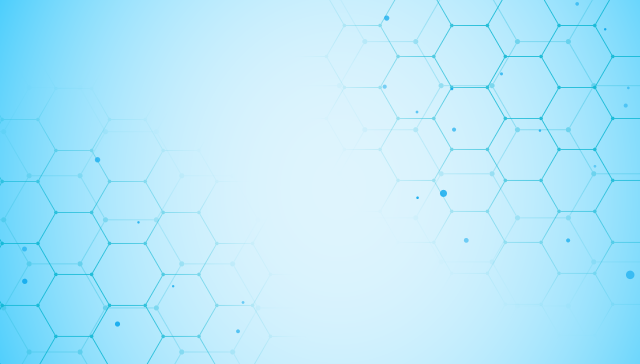
Write a Shadertoy shader that draws this background.

```glsl
// Pale blue radial glow with fading teal honeycombs and scattered dots in two opposite corners.

const vec3 GLOW = vec3(0.87, 0.957, 0.993);
const vec3 GLOW_FALLOFF = vec3(1.95, 0.51, 0.02);
const vec3 TEAL = vec3(0.03, 0.71, 0.82);
const vec3 PALE_TEAL = vec3(0.22, 0.76, 0.88);
const vec3 DOT_BLUE = vec3(0.05, 0.66, 0.93);
const float FINE_RADIUS = 0.0559;
const float WIDE_RADIUS = 0.0795;

float hash(vec2 p) {
    return fract(sin(dot(p, vec2(127.1, 311.7))) * 43758.5453);
}

// Antialiased coverage of a signed distance
float cover(float dist, float pixel) {
    return clamp(0.5 - dist / pixel, 0.0, 1.0);
}

// One near a corner, falling to zero at the far distance
float cornerFade(vec2 p, vec2 corner, float near, float far) {
    return 1.0 - smoothstep(near, far, distance(p, corner));
}

// Distances to the nearest edge (x) and node (y) of a flat-topped honeycomb
vec2 honeycomb(vec2 p, float radius) {
    float apothem = radius * 0.8660254;
    vec2 period = vec2(3.0 * radius, 2.0 * apothem);
    vec2 a = p - period * floor(p / period + 0.5);
    vec2 b = p - period * (floor(p / period) + 0.5);
    vec2 q = abs(dot(a, a) < dot(b, b) ? a : b);
    float edge = apothem - max(q.y, dot(q, vec2(0.8660254, 0.5)));
    float node = min(distance(q, vec2(radius, 0.0)),
                     distance(q, vec2(0.5 * radius, apothem)));
    return vec2(edge, node);
}

// Opacity of a honeycomb with thin edges and round nodes
float mesh(vec2 p, float radius, float halfWidth, float nodeSize,
           float edgeAlpha, float nodeAlpha, float pixel) {
    vec2 d = honeycomb(p, radius);
    return max(edgeAlpha * cover(d.x - halfWidth, pixel),
               nodeAlpha * cover(d.y - nodeSize, pixel));
}

// Fine and wide honeycombs laid over each other
vec3 layeredMesh(vec3 color, vec2 p, vec2 fineCenter, vec2 wideCenter,
                 float fade, float pixel) {
    float wide = mesh(p - wideCenter, WIDE_RADIUS, 0.0008, 0.0040, 0.42, 0.55, pixel);
    float fine = mesh(p - fineCenter, FINE_RADIUS, 0.0007, 0.0028, 0.85, 0.85, pixel);
    color = mix(color, PALE_TEAL, wide * fade);
    return mix(color, TEAL, fine * fade);
}

// One jittered dot per cell, kept only inside the two corner regions
float scatteredDots(vec2 p, float cellSize, vec2 topRight, float pixel) {
    vec2 cell = floor(p / cellSize);
    vec2 jitter = vec2(hash(cell + 3.1), hash(cell + 17.7));
    vec2 center = (cell + 0.12 + 0.76 * jitter) * cellSize;
    float size = mix(0.0018, 0.0075, pow(hash(cell + 41.3), 3.0));
    float inside = max(step(distance(center, topRight), 0.47),
                       step(length(center), 0.40));
    float kept = step(hash(cell + 59.9), 0.7);
    float alpha = mix(0.35, 0.95, hash(cell + 83.5));
    return inside * kept * alpha * cover(distance(p, center) - size, pixel);
}

void mainImage(out vec4 fragColor, in vec2 fragCoord) {
    // Units of canvas width
    float pixel = 1.0 / iResolution.x;
    vec2 p = fragCoord * pixel;
    vec2 topRight = vec2(1.0, iResolution.y * pixel);

    // Radial background
    float r = length((p - vec2(0.53, 0.275)) * vec2(1.0, 0.85));
    vec3 color = GLOW - GLOW_FALLOFF * pow(r, 2.3);

    // Honeycombs in the lower left and upper right
    float leftFade = cornerFade(p, vec2(0.0), 0.18, 0.49);
    float rightFade = cornerFade(p, topRight, 0.22, 0.56);
    color = layeredMesh(color, p, vec2(0.1152, 0.2852), vec2(0.0853, 0.2253),
                        leftFade, pixel);
    color = layeredMesh(color, p, vec2(0.7337, 0.4805), vec2(0.8483, 0.4349),
                        rightFade, pixel);

    // Loose dots
    color = mix(color, DOT_BLUE, scatteredDots(p, 0.083, topRight, pixel));

    fragColor = vec4(color, 1.0);
}
```
